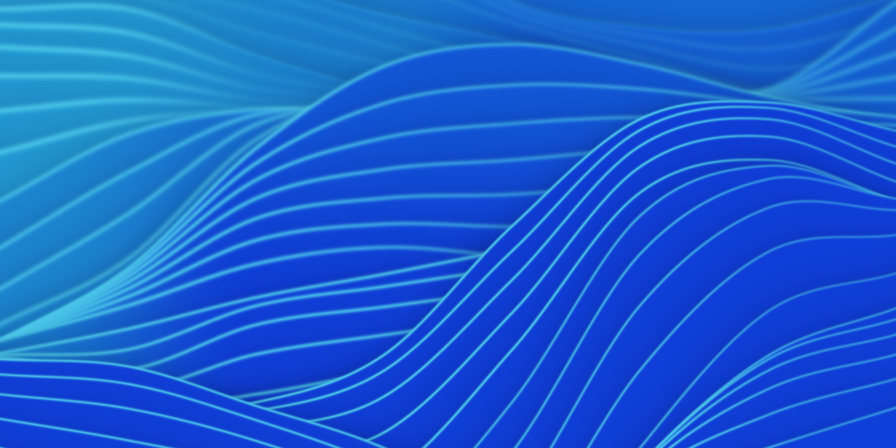
Write a WebGL 1 fragment shader that draws this background.

```glsl
precision highp float;
// Layered blue ribbon waves with glowing cyan edges, soft in the distance and crisp in front.

uniform vec2 u_resolution;

#define DEEP vec3(0.06, 0.245, 0.85)
#define ROYAL vec3(0.07, 0.34, 0.84)
#define AZURE vec3(0.10, 0.49, 0.81)
#define CYAN vec3(0.13, 0.59, 0.82)
#define EDGE_GLOW vec3(0.30, 0.80, 0.93)
#define SHADOW 0.15
#define SHADOW_REACH 0.024
#define FAR_WIDTH 0.0085
#define MID_WIDTH 0.0058
#define NEAR_WIDTH 0.0034

// Spline weights of eight evenly spaced knots, and their slopes
vec4 weightLeft, weightRight, slopeLeft, slopeRight;

vec4 cubicKernel(vec4 d) {
  d = min(abs(d), 2.0);
  vec4 inner = (1.5 * d - 2.5) * d * d + 1.0;
  vec4 outer = ((2.5 - 0.5 * d) * d - 4.0) * d + 2.0;
  return mix(inner, outer, step(1.0, d));
}

void knotWeights(float s, out vec4 left, out vec4 right) {
  left = cubicKernel(s - vec4(0.0, 1.0, 2.0, 3.0));
  right = cubicKernel(s - vec4(4.0, 5.0, 6.0, 7.0));
  // Extend the ends in a straight line
  vec4 beyond = cubicKernel(s - vec4(-1.0, 8.0, 20.0, 20.0));
  left.xy += beyond.x * vec2(2.0, -1.0);
  right.zw += beyond.y * vec2(-1.0, 2.0);
}

void prepareSpline(float u, float aspect) {
  const float STEP = 0.02;
  float s = u * 7.0;
  knotWeights(s, weightLeft, weightRight);
  knotWeights(s + STEP, slopeLeft, slopeRight);
  float scale = 7.0 / (STEP * aspect);
  slopeLeft = (slopeLeft - weightLeft) * scale;
  slopeRight = (slopeRight - weightRight) * scale;
}

// Height and slope of a curve through eight knots
vec2 curve(vec4 left, vec4 right) {
  return vec2(dot(weightLeft, left) + dot(weightRight, right),
              dot(slopeLeft, left) + dot(slopeRight, right));
}

// Stack of ribbons, painted downward from the top curve through mid to low
void ribbons(inout vec3 color, float y, vec2 top, vec2 mid, vec2 low,
             float count, vec3 fill, float width, float glow) {
  float pixel = 1.0 / u_resolution.y;
  float soft = max(width * 0.5, 0.7 * pixel);
  float lineWidth = max(width, 0.8 * pixel);
  float previous = top.x + 0.1;
  for (int i = 0; i < 7; i++) {
    if (float(i) >= count) break;
    float t = float(i) / (count - 1.0);
    vec2 edge = top * (1.0 - t) * (1.0 - 2.0 * t)
              + mid * 4.0 * t * (1.0 - t) + low * t * (2.0 * t - 1.0);
    float d = (y - edge.x) / sqrt(1.0 + edge.y * edge.y);
    // Narrow ribbons receive less shadow, so that bundles stay bright
    float shade = SHADOW * smoothstep(0.0, 0.1, previous - edge.x);
    previous = edge.x;
    color *= 1.0 - shade * exp(-max(d, 0.0) / SHADOW_REACH) * vec3(1.0, 1.0, 0.8);
    color = mix(color, fill, 1.0 - smoothstep(-soft, soft, d));
    color = mix(color, EDGE_GLOW, glow * exp(-d * d / (lineWidth * lineWidth)));
  }
}

void main() {
  vec2 uv = gl_FragCoord.xy / u_resolution;
  float u = uv.x, y = uv.y;
  prepareSpline(u, u_resolution.x / u_resolution.y);

  // Fill gradients
  vec3 sky = mix(CYAN, AZURE, smoothstep(0.1, 0.42, u));
  sky = mix(sky, mix(ROYAL, AZURE, 0.25), smoothstep(0.42, 0.62, u));
  vec3 slopeFill = mix(mix(AZURE, CYAN, 0.3), mix(AZURE, ROYAL, 0.5), smoothstep(0.05, 0.35, u));
  vec3 hillFill = mix(DEEP, ROYAL, smoothstep(0.35, 0.82, y));
  hillFill = mix(AZURE, hillFill, smoothstep(0.02, 0.28, u));
  vec3 color = mix(sky, AZURE, 0.25);

  // Distant folds, upper right
  ribbons(color, y, curve(vec4(1.2), vec4(1.0, 0.94, 0.935, 1.01)),
    curve(vec4(1.15), vec4(0.98, 0.91, 0.87, 0.93)),
    curve(vec4(1.1, 1.1, 1.1, 1.05), vec4(0.95, 0.87, 0.80, 0.82)), 4.0, sky, FAR_WIDTH, 0.14);
  // Falling folds across the top
  ribbons(color, y, curve(vec4(1.10, 1.07, 1.04, 0.97), vec4(0.91, 0.84, 0.77, 0.71)),
    curve(vec4(1.05, 1.04, 1.0, 0.92), vec4(0.84, 0.78, 0.72, 0.68)),
    curve(vec4(1.0, 1.01, 0.93, 0.86), vec4(0.80, 0.74, 0.70, 0.65)), 4.0, sky, FAR_WIDTH, 0.13);
  // Fan rising to the right corner
  ribbons(color, y, curve(vec4(0.3, 0.3, 0.3, 0.5), vec4(0.84, 0.81, 0.80, 0.995)),
    curve(vec4(0.3, 0.3, 0.3, 0.5), vec4(0.84, 0.80, 0.79, 0.88)),
    curve(vec4(0.3, 0.3, 0.3, 0.5), vec4(0.84, 0.80, 0.78, 0.78)), 5.0, sky, FAR_WIDTH, 0.4);
  // Fan on the left edge
  ribbons(color, y, curve(vec4(0.98, 0.98, 0.88, 0.80), vec4(0.76, 0.72, 0.68, 0.64)),
    curve(vec4(0.865, 0.85, 0.79, 0.766), vec4(0.72, 0.68, 0.64, 0.60)),
    curve(vec4(0.66, 0.73, 0.753, 0.747), vec4(0.70, 0.66, 0.62, 0.58)),
    6.0, sky, FAR_WIDTH, 0.75 - 0.65 * smoothstep(0.08, 0.32, u));
  // Left slope
  ribbons(color, y, curve(vec4(0.552, 0.70, 0.755, 0.74), vec4(0.70, 0.66, 0.60, 0.56)),
    curve(vec4(0.40, 0.57, 0.734, 0.75), vec4(0.70, 0.66, 0.60, 0.56)),
    curve(vec4(0.276, 0.422, 0.688, 0.79), vec4(0.70, 0.66, 0.60, 0.56)),
    4.0, slopeFill, FAR_WIDTH * 0.85, 0.6);

  // Middle hill, then the bundle at its foot
  float hillGlow = mix(0.8, 0.5, smoothstep(0.2, 0.6, u));
  ribbons(color, y, curve(vec4(0.237, 0.40, 0.669, 0.852), vec4(0.901, 0.857, 0.784, 0.732)),
    curve(vec4(0.237, 0.37, 0.557, 0.622), vec4(0.643, 0.667, 0.675, 0.675)),
    curve(vec4(0.24, 0.318, 0.411, 0.448), vec4(0.427, 0.406, 0.39, 0.38)),
    7.0, hillFill, MID_WIDTH, hillGlow);
  ribbons(color, y, curve(vec4(0.211, 0.266, 0.336, 0.388), vec4(0.443, 0.49, 0.50, 0.50)),
    curve(vec4(0.203, 0.175, 0.275, 0.315), vec4(0.35, 0.37, 0.38, 0.40)),
    curve(vec4(0.193, 0.089, 0.12, 0.172), vec4(0.219, 0.25, 0.25, 0.25)),
    5.0, hillFill, MID_WIDTH * 0.85, 0.8);

  // Front hill: crest, face and lower right fan
  float nearGlow = mix(0.95, 0.55, smoothstep(0.7, 0.95, u));
  ribbons(color, y, curve(vec4(0.08, 0.085, 0.102, 0.208), vec4(0.495, 0.734, 0.771, 0.708)),
    curve(vec4(-0.02, 0.02, 0.042, 0.115), vec4(0.375, 0.674, 0.734, 0.635)),
    curve(vec4(-0.2, -0.15, -0.1, -0.068), vec4(0.219, 0.57, 0.643, 0.552)),
    5.0, DEEP, NEAR_WIDTH, nearGlow);
  ribbons(color, y, curve(vec4(-0.3, -0.3, -0.3, -0.2), vec4(0.102, 0.518, 0.63, 0.552)),
    curve(vec4(-0.5, -0.5, -0.5, -0.4), vec4(-0.13, 0.318, 0.536, 0.531)),
    curve(vec4(-0.6), vec4(-0.4, 0.0, 0.305, 0.39)), 5.0, DEEP, NEAR_WIDTH, nearGlow * 0.8);
  ribbons(color, y, curve(vec4(-0.6), vec4(-0.4, -0.04, 0.206, 0.312)),
    curve(vec4(-0.6), vec4(-0.4, -0.05, 0.154, 0.232)),
    curve(vec4(-0.6), vec4(-0.4, -0.1, 0.0, 0.09)), 6.0, DEEP, NEAR_WIDTH, nearGlow);
  // Small hill, lower left
  ribbons(color, y, curve(vec4(0.198, 0.182, 0.094, 0.0), vec4(-0.15, -0.3, -0.4, -0.5)),
    curve(vec4(0.12, 0.088, 0.016, -0.09), vec4(-0.25, -0.4, -0.5, -0.6)),
    curve(vec4(0.0, -0.07, -0.12, -0.2), vec4(-0.35, -0.5, -0.6, -0.7)), 5.0, DEEP, NEAR_WIDTH, 0.85);

  gl_FragColor = vec4(color, 1.0);
}
```
